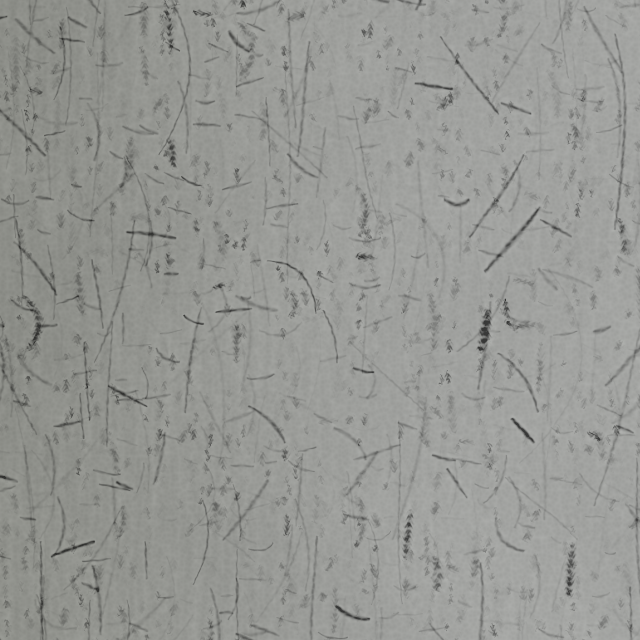
This texture is drawn by a Shadertoy shader. Its source:

```glsl
vec4 hash4(vec2 p) {
    vec4 q = fract(p.xyxy * vec4(.1031, .1030, .0973, .1099));
    q += dot(q, q.wzxy + 33.33);
    return fract((q.xxyz + q.yzzw) * q.zywx);
}

// Cellular noise: distance to the nearest scattered point
float cellular(vec2 p) {
    float nearest = 2.0;
    for (int j = -1; j <= 1; j++)
    for (int i = -1; i <= 1; i++) {
        vec2 id = floor(p) + vec2(i, j);
        nearest = min(nearest, length(p - id - hash4(id).xy));
    }
    return nearest;
}

// One tapered stroke with a pale rim per grid cell; lengths and widths in canvas units
float strokes(vec2 uv, float grid, float seed, float lean, float spread, float halfLen, float width) {
    vec2 p = uv * grid;
    float ink = 0.0, rim = 0.0;
    for (int j = -1; j <= 1; j++)
    for (int i = -1; i <= 1; i++) {
        vec2 id = floor(p) + vec2(i, j);
        vec4 a = hash4(id + seed), b = hash4(id + seed + 57.3);
        float angle = lean + spread * (2.0 * a.z - 1.0);
        vec2 dir = vec2(cos(angle), sin(angle)), q = p - id - a.xy;
        q = vec2(dot(q, dir), dot(q, vec2(-dir.y, dir.x)));

        float reach = halfLen * grid * mix(.3, 1.0, b.x);
        float t = clamp(q.x, -reach, reach), s = t / reach;
        float bend = 3.2 * pow(b.y - .5, 3.0) + .15 * (b.y - .5);
        float across = (q.y - bend * reach * (s * s - .4)) / sqrt(1.0 + 4.0 * bend * bend * s * s);
        float d = length(vec2(q.x - t, across)) / grid;
        float w = width * mix(.7, 1.3, b.z) * (1.0 - .35 * s * s);
        float strength = a.w * mix(.2, 1.0, a.w) * (1.0 + .4 * s * (b.w - .5));
        ink = max(ink, strength * exp(-d * d / (w * w)));
        rim = max(rim, strength * exp(-d * d / (6.0 * w * w)));
    }
    return 1.1 * ink - .14 * rim;
}

void mainImage(out vec4 fragColor, in vec2 fragCoord) {
    vec2 uv = fragCoord / iResolution.xy;
    float right = smoothstep(0.0, .85, uv.x);

    // Painted ground, darker and more streaked at the left
    vec3 color = mix(vec3(.555, .561, .538), vec3(.638, .643, .633), smoothstep(-.1, .8, uv.x));
    float fibre = cellular(uv * vec2(75.0, 9.0) + 9.0) - .45;
    float grain = cellular(uv * 150.0) + .7 * cellular(uv * 80.0 + 5.0) - .78;
    color += .035 * fibre * mix(1.0, .5, right) + .032 * grain;
    color += .009 * sin(uv.x * 9.0 + 2.0 * sin(uv.y * 5.0)) * sin(uv.y * 7.0 + 1.0);

    // Ragged outlines, patchiness, and wavering columns that gather specks
    vec2 rag = uv + .0025 * sin(uv.yx * vec2(21.0, 27.0) + 1.5 * sin(uv * 17.0));
    rag += .0005 * sin(uv.yx * vec2(310.0, 270.0) + 3.0 * sin(uv * 190.0));
    vec2 rough = rag + .0016 * sin(uv.yx * vec2(670.0, 590.0) + 3.0 * sin(uv * 410.0));
    float broken = smoothstep(.8, .2, cellular(uv * vec2(85.0, 120.0) + 31.0));
    float wave = sin(uv.x * 58.0 + .7 * sin(uv.y * 6.0)) + sin(uv.x * 97.0 + 2.0 + sin(uv.y * 4.0));
    float columns = smoothstep(-.6, 1.5, wave + 1.1 * sin(uv.y * 17.0 + 9.0 * uv.x));

    // Hairlines and scratches
    float lines = .36 * strokes(rag, 4.5, 3.0, 1.5, .22, .17, .0023);
    lines += .3 * strokes(rag, 8.0, 17.0, 1.55, .14, .1, .0022) * mix(1.2, .5, right);
    lines += .28 * strokes(rag, 11.0, 23.0, 1.53, .2, .07, .0022) * mix(1.2, .3, right);
    lines += .55 * strokes(rag, 5.0, 29.0, .95, .25, .085, .0029) * mix(.2, 1.0, right);
    lines += .48 * strokes(rag, 5.5, 41.0, 2.15, .35, .09, .0025);
    lines += .68 * strokes(rag, 8.0, 53.0, -.25, .7, .04, .0027);
    lines += .38 * strokes(rag, 18.0, 71.0, -.1, .45, .024, .0022) * mix(1.1, .5, right);

    // Specks, faint smudges, stacked smears and dark blots
    float specks = .42 * strokes(rough, 40.0, 83.0, 1.57, .25, .009, .0034) * columns;
    specks += .24 * strokes(rough, 24.0, 97.0, 1.5, .5, .011, .0046);
    float smears = .7 * strokes(rough, 8.5, 113.0, 1.57, .16, .045, .0056);
    smears *= mix(.15, 1.0, broken) * mix(.4, 1.0, columns);
    float blot = max(0.0, strokes(rough, 10.0, 131.0, 2.6, .9, .014, .0068));
    float ink = lines * mix(.6, 1.15, broken) + specks * mix(.5, 1.15, broken);
    ink += smears + .75 * blot * blot * blot * mix(.5, 1.0, broken);

    color *= 1.0 - min(ink, .65);
    fragColor = vec4(color, 1.0);
}
```
